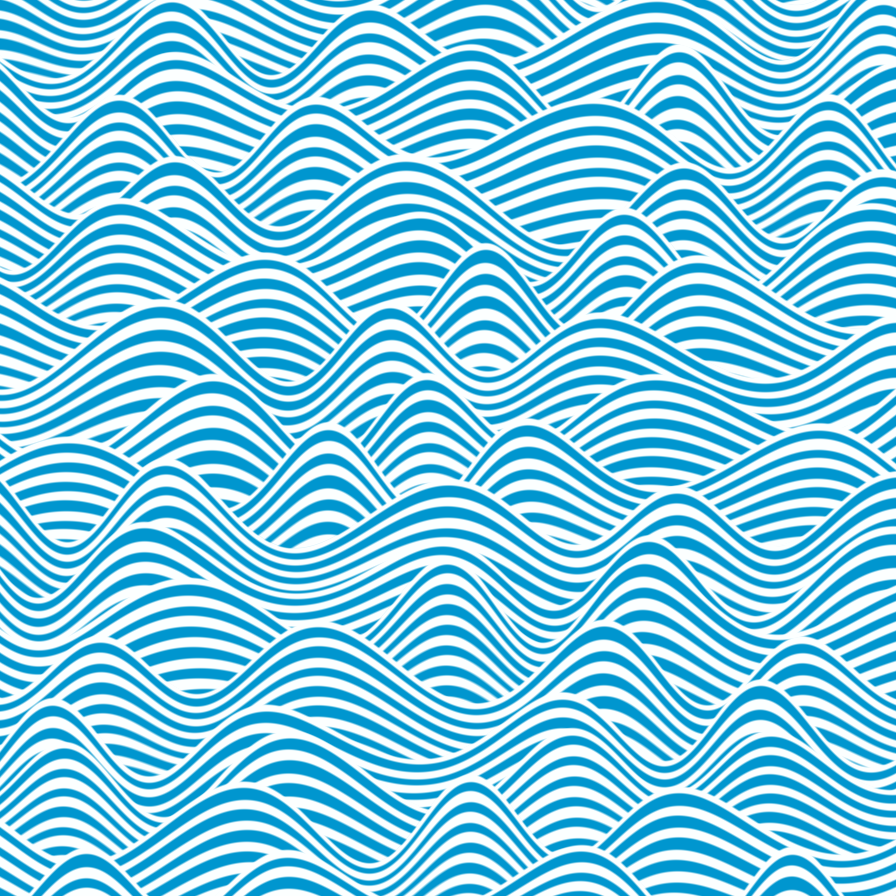
A three.js fragment shader for this pattern:

```glsl
// Overlapping rows of striped ocean waves in blue and white.
varying vec2 vUv;

const float TAU = 6.2831853;
const float SOFT = 0.0014; // half width of a smoothed edge

float hash(vec2 p) {
  return fract(sin(dot(p, vec2(127.1, 311.7))) * 43758.5453);
}

// Rolling profile of one row, about -1 in the troughs and 1 on the crests
float swell(float x, float row) {
  float seed = hash(vec2(row, 1.0));
  float phase = 3.7 * x + 0.5 * row + 0.55 * seed;
  phase += 0.11 * sin(9.0 * x + TAU * hash(vec2(row, 2.0)));
  float size = 0.95 + 0.2 * sin(6.0 * x + TAU * hash(vec2(row, 3.0)));
  return size * sin(TAU * phase);
}

// Height of the top edge of a row
float crest(float x, float row) {
  float base = 1.15 - 0.06 * row + 0.022 * (hash(vec2(row, 4.0)) - 0.5);
  float drift = 0.01 * sin(4.0 * x + TAU * hash(vec2(row, 5.0)));
  return base + drift + 0.043 * swell(x, row);
}

void main() {
  vec3 blue = vec3(0.0, 0.59, 0.81);
  vec3 white = vec3(0.99, 1.0, 1.0);
  float ink = 0.0;

  // Paint the rows from back (top) to front (bottom)
  for (int i = 0; i < 21; i++) {
    float row = float(i);
    float top = crest(vUv.x, row);
    float slope = (crest(vUv.x + 0.001, row) - top) / 0.001;
    float steep = sqrt(1.0 + slope * slope);
    float depth = top - vUv.y;

    // Stripes follow the crest and flatten with depth
    float fan = 0.09 * sin(8.0 * vUv.x + TAU * hash(vec2(row, 6.0)));
    float period = 0.0197 * (1.0 + 0.2 * swell(vUv.x, row) + fan);
    float band = depth / period;
    float id = floor(band);

    // Stripe thickness swells and tapers along its length
    float wobble = sin(13.0 * vUv.x + TAU * hash(vec2(id, row + 7.0)));
    float halfWidth = 0.25 + 0.045 * wobble;
    float inside = (halfWidth - abs(fract(band) - 0.5)) * period / steep;
    float stripe = smoothstep(-SOFT, SOFT, inside);

    // A white rim separates each row from those behind it
    float cover = smoothstep(-SOFT, SOFT, (depth + 0.002) / steep);
    ink = mix(ink, stripe, cover);
  }

  gl_FragColor = vec4(mix(white, blue, ink), 1.0);
}
```
